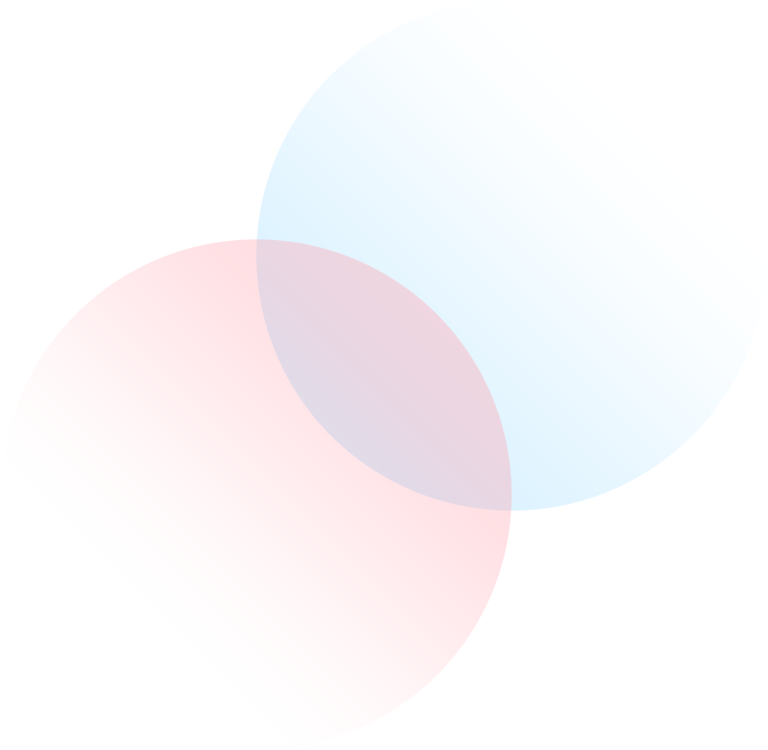
Give the GLSL for this background, as a Shadertoy shader.

```glsl
// Two overlapping translucent discs, blue and pink, fading diagonally on white.

// Lengths are in canvas heights, measured from the canvas centre.
const float RADIUS      = 0.3404;
const vec2  BLUE_CENTER = vec2( 0.1702,  0.1596);
const vec2  PINK_CENTER = vec2(-0.1702, -0.1596);

const vec3  PAPER = vec3(1.0);
const vec3  BLUE  = vec3(0.44, 0.80, 1.00);
const vec3  PINK  = vec3(1.00, 0.63, 0.675);

const float BLUE_OPACITY = 0.30;
const float PINK_OPACITY = 0.37;

// Fade start and end along the diagonal, in radii from the disc centre.
const vec2  BLUE_FADE = vec2(-0.80, 1.30);
const vec2  PINK_FADE = vec2(-0.70, 0.95);

// Unit diagonal that points to the upper right.
const vec2  DIAGONAL = vec2(0.70710678);

// Coverage of a disc with a smooth edge, scaled by a linear fade along a direction.
float fadedDisc(vec2 p, vec2 center, vec2 direction, vec2 fade, float pixel) {
    vec2 q = p - center;
    float coverage = clamp(0.5 - (length(q) - RADIUS) / pixel, 0.0, 1.0);
    return coverage * smoothstep(fade.x, fade.y, dot(q, direction) / RADIUS);
}

void mainImage(out vec4 fragColor, in vec2 fragCoord) {
    vec2 p = (fragCoord - 0.5 * iResolution.xy) / iResolution.y;
    float pixel = 1.25 / iResolution.y;

    // Each disc is strongest on the side that faces the other.
    float blue = fadedDisc(p, BLUE_CENTER, -DIAGONAL, BLUE_FADE, pixel);
    float pink = fadedDisc(p, PINK_CENTER,  DIAGONAL, PINK_FADE, pixel);

    // Layer the pink disc over the blue one.
    vec3 color = mix(PAPER, BLUE, BLUE_OPACITY * blue);
    color = mix(color, PINK, PINK_OPACITY * pink);

    fragColor = vec4(color, 1.0);
}
```
